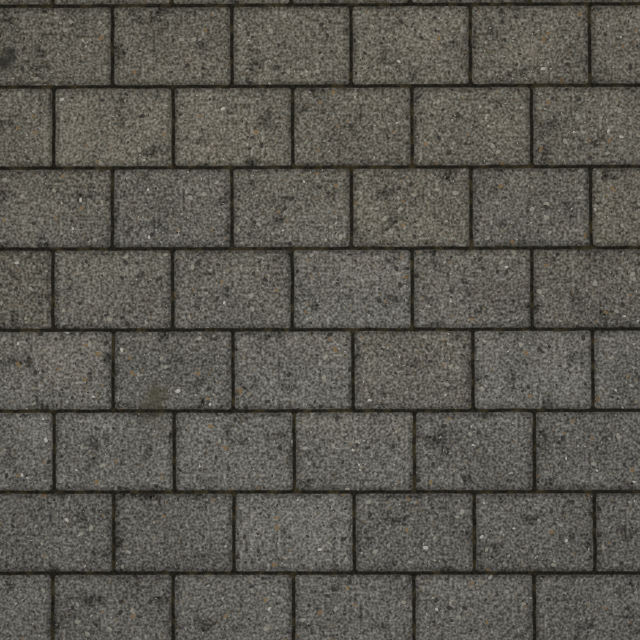
This texture is drawn by a three.js fragment shader. Its source:

```glsl
// Concrete pavers in running bond: eight rows, about five and a third per row.
// Rounded-box distances cut the dark joints; gradient noise gives the grain and
// wear, and scattered ellipses give the pale, tan and dark aggregate chips.
varying vec2 vUv;

vec2 hash2(vec2 p) {
  vec3 q = fract(p.xyx * vec3(0.1031, 0.1030, 0.0973));
  q += dot(q, q.yzx + 33.33);
  return fract((q.xx + q.yz) * q.zy);
}

float gradDot(vec2 cell, vec2 offset, vec2 f) {
  float a = 6.2832 * hash2(cell + offset).x;
  return dot(vec2(cos(a), sin(a)), f - offset);
}

// Gradient noise, centred on zero
float noise(vec2 p) {
  vec2 c = floor(p), f = fract(p);
  vec2 u = f * f * f * (f * (f * 6.0 - 15.0) + 10.0);
  return mix(mix(gradDot(c, vec2(0.0, 0.0), f), gradDot(c, vec2(1.0, 0.0), f), u.x),
             mix(gradDot(c, vec2(0.0, 1.0), f), gradDot(c, vec2(1.0, 1.0), f), u.x), u.y);
}

float fbm(vec2 p) {
  float sum = 0.0, amp = 0.6;
  for (int i = 0; i < 4; i++) {
    sum += amp * noise(p);
    p = p * 2.03 + 17.3;
    amp *= 0.55;
  }
  return sum;
}

// Scattered stone chips: x is coverage, y is a random kind
vec2 chips(vec2 p, float density) {
  vec2 best = vec2(0.0);
  for (int j = -1; j <= 1; j++) {
    for (int i = -1; i <= 1; i++) {
      vec2 cell = floor(p) + vec2(float(i), float(j));
      vec2 shape = hash2(cell + 37.0), kind = hash2(cell + 91.0);
      vec2 d = p - cell - hash2(cell);
      float a = 6.2832 * shape.x, c = cos(a), s = sin(a);
      d = vec2(c * d.x + s * d.y, 1.5 * (c * d.y - s * d.x));
      float size = mix(0.16, 0.42, shape.y * shape.y);
      float cover = (1.0 - smoothstep(size * 0.55, size * 1.1, length(d))) * step(kind.x, density);
      if (cover > best.x) best = vec2(cover, kind.y);
    }
  }
  return best;
}

vec3 chipColor(float kind) {
  vec3 dark = vec3(0.20, 0.19, 0.18), pale = vec3(0.57, 0.56, 0.51), tan_ = vec3(0.48, 0.39, 0.28);
  vec3 c = mix(dark, pale, step(0.48, kind));
  c = mix(c, tan_, step(0.78, kind));
  return mix(c, vec3(0.72, 0.71, 0.67), step(0.95, kind));
}

void main() {
  vec2 p = vUv;
  float down = 1.0 - p.y;

  // Slightly uneven running-bond layout
  vec2 w = p + 0.0011 * vec2(noise(p * 38.0), noise(p * 38.0 + 50.0));
  float y = (1.0 - w.y + 0.004 * (w.x - 0.5) * (1.0 - down) - 0.0078) / 0.1268;
  float row = floor(y);
  float pitch = 0.1862 + 0.002 * down;
  float shift = 0.0833 + 0.0931 * (1.0 - mod(row, 2.0)) + 0.003 * (hash2(vec2(row, 7.0)).x - 0.5);
  float x = (w.x - shift) / pitch;
  vec2 id = vec2(floor(x), row) + 20.0;

  // Signed distance to the rounded paver edge
  vec2 size = vec2(pitch, 0.1268);
  vec2 q = abs((fract(vec2(x, y)) - 0.5) * size) - 0.5 * size + 0.0078;
  float edge = length(max(q, 0.0)) + min(max(q.x, q.y), 0.0) - 0.0055;

  // Paver tone: warmer toward the upper middle, mottled and worn
  vec2 seed = hash2(id);
  float warm = smoothstep(0.75, 0.2, down + 0.3 * (seed.y - 0.5));
  vec3 color = mix(vec3(0.380, 0.375, 0.355), vec3(0.397, 0.383, 0.345), warm);
  color *= 0.95 + 0.10 * seed.x;
  color *= 1.0 + 0.22 * fbm(p * 11.0 + seed * 9.0);
  color *= 1.0 - 0.35 * smoothstep(0.12, 0.5, fbm(p * 24.0 + 70.0));

  // Fine grain and two sizes of aggregate
  color += 0.20 * noise(p * 235.0) + 0.11 * noise(p * 118.0 + 30.0);
  vec2 fine = chips(p * 150.0, 0.48);
  vec2 coarse = chips(p * 72.0 + 11.0, 0.27);
  color = mix(color, chipColor(fine.y), 0.55 * fine.x);
  color = mix(color, chipColor(coarse.y), 0.80 * coarse.x);

  // Two old stains with ragged outlines
  float ragged = 0.03 * fbm(p * 45.0);
  float brown = 1.0 - smoothstep(0.005, 0.030, length((p - vec2(0.242, 0.365)) * vec2(1.0, 0.6)) + ragged);
  float soot = 1.0 - smoothstep(0.004, 0.022, length(p - vec2(0.012, 0.907)) + ragged);
  color = mix(color, vec3(0.25, 0.235, 0.18), 0.55 * brown);
  color = mix(color, vec3(0.17, 0.165, 0.155), 0.75 * soot);

  // Dirty bevel, then the dark joint with earthy patches
  color *= 1.0 - 0.20 * smoothstep(-0.011, -0.001, edge + 0.005 * noise(p * 70.0));
  vec3 joint = mix(vec3(0.125, 0.118, 0.098), vec3(0.20, 0.18, 0.125), smoothstep(0.0, 0.4, noise(p * 55.0)));
  joint += 0.06 * noise(p * 200.0);
  color = mix(color, joint, smoothstep(-0.0018, 0.0012, edge));

  // Gentle falloff toward the corners
  vec2 c = p - 0.5;
  color *= 1.03 - 0.24 * dot(c, c);
  gl_FragColor = vec4(color, 1.0);
}
```
